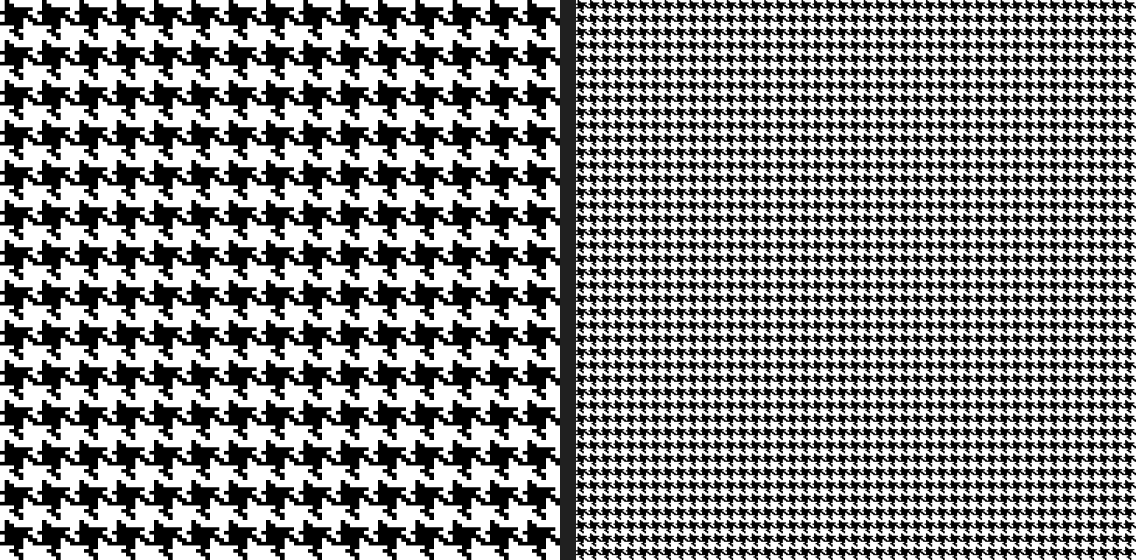
Left: one tile. Right: repeated 3 by 3.
Give the GLSL for this pattern, as a Shadertoy shader.

```glsl
// Black and white stepped houndstooth check, 15 by 14 repeats of an 8 by 11 cell motif.

const vec2 MOTIF = vec2(8.0, 11.0);

// Share of the pixel at p covered by a block, wrapped around the motif.
float block(vec2 p, vec2 pixel, vec2 corner, vec2 size) {
    vec2 d = p - corner - 0.5 * size;
    d -= MOTIF * floor(d / MOTIF + 0.5);
    vec2 overlap = min(d + 0.5 * pixel, 0.5 * size) - max(d - 0.5 * pixel, -0.5 * size);
    vec2 share = clamp(overlap / pixel, 0.0, 1.0);
    return share.x * share.y;
}

// Disjoint blocks add up to the tooth; cells count right and down.
float houndstooth(vec2 p, vec2 pixel) {
    // Body
    float ink = block(p, pixel, vec2(1, 2), vec2(4, 5));

    // Upper spike
    ink += block(p, pixel, vec2(1, 0), vec2(1, 2));
    ink += block(p, pixel, vec2(2, 1), vec2(1, 1));

    // Right arm and left stub
    ink += block(p, pixel, vec2(5, 2), vec2(2, 1));
    ink += block(p, pixel, vec2(5, 3), vec2(1, 1));
    ink += block(p, pixel, vec2(0, 3), vec2(1, 1));

    // Stepped tail running into the next tooth
    for (int i = 0; i < 3; i++) {
        ink += block(p, pixel, vec2(5 + i, 4 + i), vec2(2, 1));
    }

    // Hooked leg
    for (int i = 0; i < 3; i++) {
        float inset = abs(float(i) - 1.0);
        ink += block(p, pixel, vec2(2.0 + inset, 7 + i), vec2(2, 1));
    }
    ink += block(p, pixel, vec2(4, 10), vec2(1, 1));

    return clamp(ink, 0.0, 1.0);
}

void mainImage(out vec4 fragColor, in vec2 fragCoord) {
    vec2 cells = vec2(15, 14) * MOTIF;
    vec2 uv = fragCoord / iResolution.xy;
    vec2 p = vec2(uv.x, 1.0 - uv.y) * cells;
    float ink = houndstooth(p, cells / iResolution.xy);
    fragColor = vec4(vec3(1.0 - ink), 1.0);
}
```
